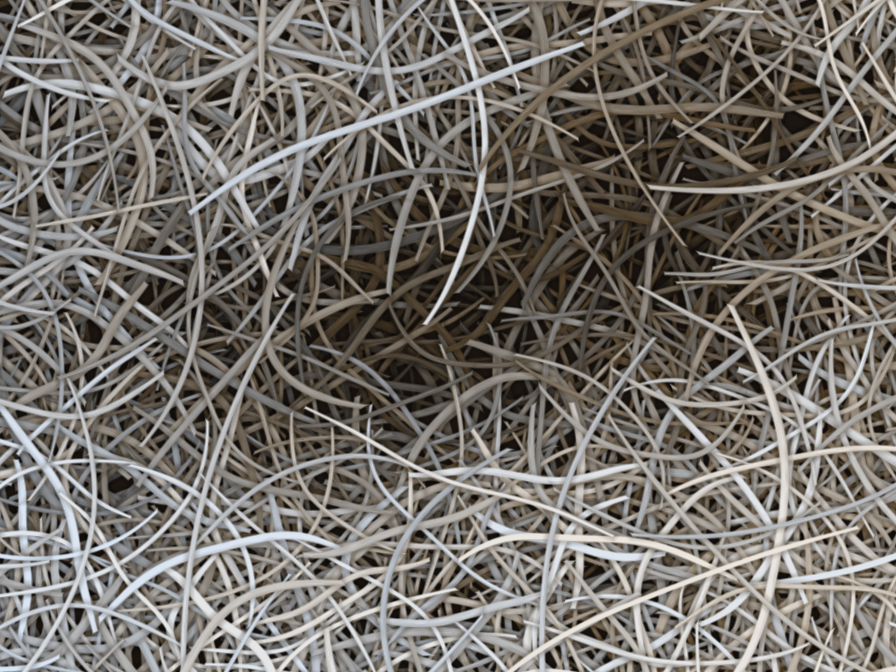
Reproduce this texture procedurally as a Shadertoy shader.

```glsl
const int   LAYERS = 28;             // painted front to back
const int   LONG_LAYERS = 3;         // sparse long strands in front
const float LONG_SCALE = 1.7;
const float LONG_KEEP = 0.5;
const vec2  CELL = vec2(0.45, 0.065);
const float TURN = 1.9416;           // rotation between layers
const float BEND = 0.095;
const float WAVE_HEIGHT = 0.045;
const float WAVE_RATE = 6.5;
const float KINK_HEIGHT = 0.007;
const float KINK_RATE = 5.0;
const float HALF_WIDTH_MIN = 0.0032;
const float HALF_WIDTH_MAX = 0.0070;
const float SOFTNESS = 0.0021;
const float SHADOW_STRENGTH = 0.18;
const float SHADOW_REACH = 0.010;
const float BACK_VALUE = 0.29;
const float FRONT_VALUE = 0.84;
const float VALUE_SPREAD = 0.32;
const float HOLLOW_SHADE = 0.52;
const float LOWER_LIFT = 0.10;
const vec3  FLOOR_COLOR = vec3(0.110, 0.085, 0.065);
const vec3  WARM_SHIFT = vec3(0.055, 0.0, -0.070);
const vec2  HOLLOW_START = vec2(0.44, 0.46);
const vec2  HOLLOW_END = vec2(1.05, 0.68);
const float HOLLOW_RADIUS = 0.20;

vec4 hash4(vec3 p) {
    vec4 q = fract(p.xyzx * vec4(0.1031, 0.1030, 0.0973, 0.1099));
    q += dot(q, q.wzxy + 33.33);
    return fract((q.xxyz + q.yzzw) * q.zywx);
}

// Lengthwise grain, smooth along one axis
float grainAt(float x, float seed) {
    float i = floor(x);
    float a = hash4(vec3(i, seed, 3.0)).x;
    float b = hash4(vec3(i + 1.0, seed, 3.0)).x;
    return mix(a, b, smoothstep(0.0, 1.0, x - i)) - 0.5;
}

// Depth of the gaps: one slanting trough plus scattered pockets
float hollowAt(vec2 p) {
    vec2 along = HOLLOW_END - HOLLOW_START;
    vec2 rel = p - HOLLOW_START;
    float h = clamp(dot(rel, along) / dot(along, along), 0.0, 1.0);
    vec2 off = (rel - along * h) / HOLLOW_RADIUS;
    float pockets = sin(p.x * 11.0 + 3.0 * sin(p.y * 7.0)) * sin(p.y * 13.0 + p.x * 5.0);
    float upper = smoothstep(0.25, 0.65, p.y);
    float trough = exp(-dot(off, off)) * (0.80 + 0.3 * pockets);
    return clamp(trough + upper * (0.20 + 0.2 * pockets) + 0.12 * pockets, 0.0, 1.0);
}

// Pale values are cool, middle values are straw
vec3 fibreColor(float value, float warmth) {
    float shift = 1.0 - value / 0.75 + warmth;
    return vec3(value) + WARM_SHIFT * shift * min(1.0, value / 0.25);
}

void mainImage(out vec4 fragColor, in vec2 fragCoord) {
    vec2 p = fragCoord / iResolution.y;
    float soft = max(SOFTNESS, 0.6 / iResolution.y);
    float lift = LOWER_LIFT * (1.0 - smoothstep(0.0, 0.55, p.y));
    float regionWarmth = 0.35 * (p.x - 0.6);
    vec3 col = vec3(0.0);
    float remain = 1.0;
    float light = 1.0;

    for (int i = 0; i < LAYERS; i++) {
        if (remain < 0.03) break;
        float layer = float(i);
        float depth = 1.0 - layer / float(LAYERS - 1);
        bool isLong = i < LONG_LAYERS;
        float scale = isLong ? LONG_SCALE : 1.0;
        float keep = isLong ? LONG_KEEP : 1.0;
        vec2 cell = CELL * scale;

        // Turned and gently waved frame of this layer
        float angle = layer * TURN + 0.6;
        vec2 dir = vec2(cos(angle), sin(angle));
        vec2 normal = vec2(-dir.y, dir.x);
        vec2 origin = vec2(3.17, 1.73) * (layer + 2.0);
        vec2 q = vec2(dot(p, dir), dot(p, normal)) + origin;
        float waveRate = WAVE_RATE / scale;
        float waveHeight = WAVE_HEIGHT * scale;
        float phase = q.x * waveRate + layer * 2.3;
        float waveSlope = WAVE_HEIGHT * WAVE_RATE * cos(phase);
        float y = q.y - waveHeight * sin(phase);
        float home = floor(y / cell.y);

        for (int r = -1; r <= 1; r++) {
            float row = home + float(r);
            float x = q.x / cell.x + fract(row * 0.618 + layer * 0.37);
            float column = floor(x);
            vec4 form = hash4(vec3(column, row, layer * 7.3 + 1.0));

            // Bent fibre inside its cell
            float halfLen = cell.x * mix(0.28, 0.48, form.x);
            float middle = 0.5 * cell.x + (form.y - 0.5) * (cell.x - 2.0 * halfLen);
            float s = (x - column) * cell.x - middle;
            float u = s / halfLen;
            float bend = (form.z * 2.0 - 1.0) * BEND * scale;
            float base = (row + 0.25 + 0.5 * form.w) * cell.y;
            float kink = KINK_HEIGHT * form.y;
            float kinkPhase = u * KINK_RATE + form.x * 6.2832;
            float slope = (2.0 * bend * u + kink * KINK_RATE * cos(kinkPhase)) / halfLen + waveSlope;
            float curve = base + bend * (u * u - 0.4) + kink * sin(kinkPhase);
            float across = (y - curve) * inversesqrt(1.0 + slope * slope);
            float beyond = abs(s) - halfLen;
            if (max(abs(across) - HALF_WIDTH_MAX, beyond) > SHADOW_REACH) continue;

            // One gap depth for the whole fibre, taken at its centre
            vec4 look = hash4(vec3(row + 57.0, column + 31.0, layer * 3.7 + 0.4));
            float centerX = q.x - s;
            float centerY = base + waveHeight * sin(centerX * waveRate + layer * 2.3);
            vec2 center = dir * (centerX - origin.x) + normal * (centerY - origin.y);
            float hollow = hollowAt(center);
            if (look.x > keep || look.y < hollow * depth) continue;

            float width = mix(HALF_WIDTH_MIN, HALF_WIDTH_MAX, look.z * look.z);
            width *= 1.0 - 0.35 * smoothstep(0.6, 1.0, abs(u));
            float d = max(abs(across) - width, beyond);
            float cover = 1.0 - smoothstep(-soft, soft, d);

            // Rounded, grainy surface
            if (cover > 0.0) {
                float side = clamp(across / width, -1.0, 1.0);
                float lit = 1.0 - 0.14 * side * side + 0.07 * side * sign(dir.x);
                float grain = grainAt(s * 60.0, floor(side * 1.5 + 2.0) + row * 5.0);
                float value = mix(BACK_VALUE, FRONT_VALUE, depth) + (look.w - 0.5) * VALUE_SPREAD;
                value = value * (1.0 - HOLLOW_SHADE * hollow) * lit + grain * 0.07 + lift;
                value = clamp(value, 0.10, 0.90) * light;
                col += remain * cover * fibreColor(value, form.w - 0.5 + regionWarmth);
                remain *= 1.0 - cover;
            }
            // Soft shadow on everything behind
            light *= 1.0 - SHADOW_STRENGTH * (1.0 - smoothstep(0.0, SHADOW_REACH, d));
        }
    }
    col += remain * light * FLOOR_COLOR;
    fragColor = vec4(clamp(col, 0.0, 1.0), 1.0);
}
```
